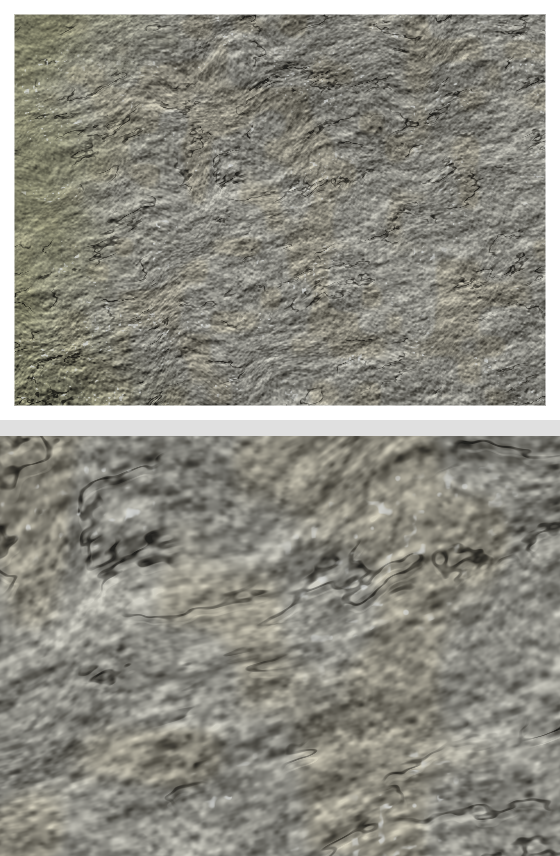
Top, the full canvas; bottom, a detail of the centre.
A Shadertoy shader for this texture:

```glsl
// Rough damp stone slab with tilted ledges, cracks and glints in a white frame.
#define MARGIN 0.0345        // frame width, in canvas heights
#define TILT 0.30            // rise of the ledges, in radians
#define STRETCH 1.75         // length of the ledges against their thickness
#define RELIEF_FREQ 12.0     // largest bumps per canvas height
#define RELIEF_GAIN 0.78     // contrast of the lit relief
#define LIGHT_STEP 0.005     // distance over which slope is measured
#define GRAIN_FREQ 185.0     // finest grains per canvas height
#define GRAIN_GAIN 0.20      // contrast of the grain
#define CRACK_WIDTH 0.045    // width of the dark cracks
#define BASE_TONE 0.51       // mean brightness of the stone

float hash(vec2 p) {
    return fract(sin(dot(p, vec2(127.1, 311.7))) * 43758.55);
}

float noise(vec2 p) {
    vec2 cell = floor(p), f = fract(p);
    f = f * f * (3.0 - 2.0 * f);
    float low = mix(hash(cell), hash(cell + vec2(1, 0)), f.x);
    float high = mix(hash(cell + vec2(0, 1)), hash(cell + vec2(1, 1)), f.x);
    return mix(low, high, f.y);
}

// Octaves of noise, roughly centred on zero
float fbm(vec2 p, int octaves) {
    float sum = 0.0, amp = 1.0;
    for (int i = 0; i < octaves; i++) {
        sum += amp * (noise(p) - 0.5);
        p = p * 2.08 + vec2(17.3, 9.1);
        amp *= 0.6;
    }
    return sum;
}

// Turns the plane along the ledges and squeezes it across them
vec2 alongLedges(vec2 p) {
    float c = cos(TILT), s = sin(TILT);
    return vec2(c * p.x + s * p.y, STRETCH * (c * p.y - s * p.x));
}

float relief(vec2 p) {
    return fbm(alongLedges(p) * RELIEF_FREQ, 5);
}

// Broken contour lines of stretched noise
float cracks(vec2 p) {
    vec2 q = alongLedges(p);
    float level = fbm(q * vec2(11.0, 13.0) + 40.0, 4);
    float line = 1.0 - smoothstep(0.3 * CRACK_WIDTH, 1.6 * CRACK_WIDTH, abs(level));
    float broken = smoothstep(0.48, 0.72, noise(q * vec2(14.0, 19.0) + 71.0));
    return line * broken;
}

void mainImage(out vec4 fragColor, in vec2 fragCoord) {
    vec2 p = fragCoord / iResolution.y;
    vec2 size = vec2(iResolution.x / iResolution.y, 1.0);
    vec2 uv = p / size;

    // Uneven coordinates bend the ledges
    vec2 bend = vec2(noise(p * 9.0), noise(p * 9.0 + 31.0)) - 0.5;
    vec2 q = p + 0.035 * bend;

    // Broad zones: mossy left side, wet lower left corner, dry pale patches
    float patches = fbm(p * 4.0 + 5.0, 4);
    float moss = 1.0 - smoothstep(0.0, 0.34, uv.x + 0.15 * patches);
    float wet = (1.0 - smoothstep(0.12, 0.5, uv.x)) * (1.0 - smoothstep(0.2, 0.38, uv.y));

    // Relief lit from above
    vec2 toLight = LIGHT_STEP * vec2(-0.3, 0.95);
    float slope = relief(q) - relief(q + toLight);
    float smoothSide = 1.0 - 0.3 * moss * (1.0 - wet);
    float tone = BASE_TONE + RELIEF_GAIN * smoothSide * (1.0 + 0.25 * wet) * slope;
    tone += GRAIN_GAIN * smoothSide * (noise(p * GRAIN_FREQ) - 0.5);
    tone += 0.09 * patches - 0.05 * wet;
    tone -= 0.05 * smoothstep(0.5, 1.0, uv.x) * (1.0 - smoothstep(0.1, 0.5, uv.y));

    // Cracks with a pale lip below
    float crack = cracks(q);
    float lip = cracks(q + 1.3 * toLight) * (1.0 - crack);
    tone += 0.07 * lip - (0.22 + 0.08 * wet) * crack;
    tone = clamp(tone, 0.13, 0.82);

    // Stone colour, browner in the hollows and olive on the mossy side
    vec3 greyTint = vec3(1.0, 0.995, 0.945);
    vec3 brownTint = vec3(1.01, 0.975, 0.86);
    vec3 oliveTint = vec3(0.98, 0.98, 0.77);
    float brown = smoothstep(0.50, 0.25, tone) * 0.5
                + 0.6 * smoothstep(0.52, 0.75, noise(p * 17.0 + 60.0));
    vec3 tint = mix(greyTint, brownTint, min(brown, 1.0));
    vec3 stone = tone * mix(tint, oliveTint, 0.85 * moss);

    // Glints on damp grains that face the light
    float speck = smoothstep(0.70, 0.92, noise(p * 150.0 + 13.0));
    float damp = smoothstep(0.48, 0.8, noise(p * 13.0 + 23.0) + 0.3 * wet);
    float glint = speck * damp * smoothstep(-0.04, 0.12, slope);
    stone = mix(stone, vec3(0.84, 0.85, 0.85), 0.75 * glint);

    // White frame
    vec2 inset = min(p, size - p) - MARGIN;
    float edge = 0.75 / iResolution.y;
    float slab = smoothstep(-edge, edge, min(inset.x, inset.y));
    fragColor = vec4(mix(vec3(1.0), stone, slab), 1.0);
}
```
